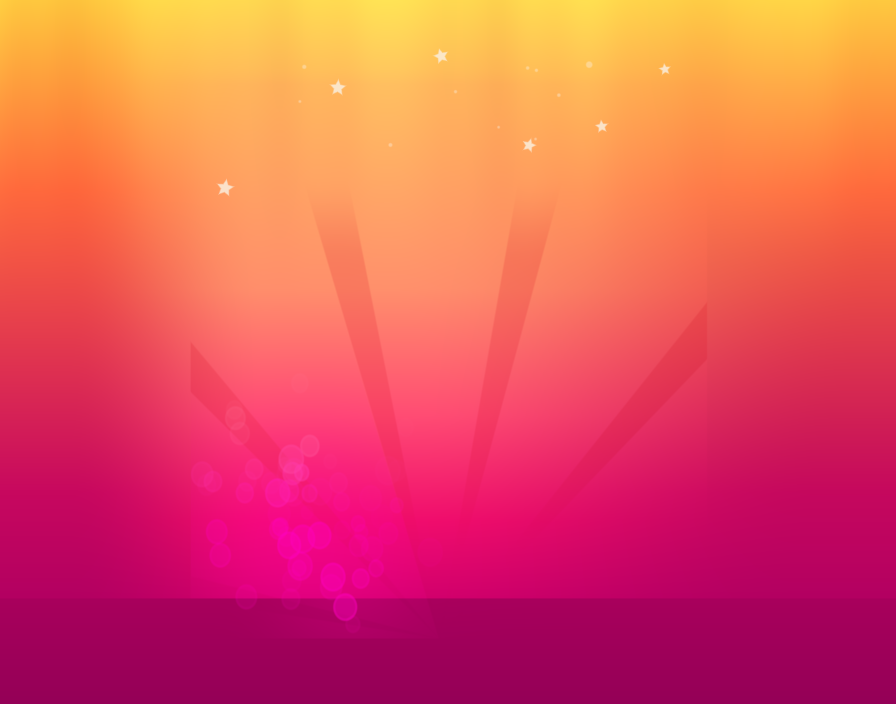
Give the GLSL for this background, as a WebGL 1 fragment shader.

```glsl
precision highp float;
uniform vec2 u_resolution;

#define FLOOR_Y 0.15
#define BEAM_APEX vec2(0.624, 0.093)
#define BEAM_LEFT 0.271
#define BEAM_RIGHT 1.005
#define BEAM_TINT vec3(0.975, 0.84, 0.88)
#define GLOW_CENTER vec2(0.44, 0.22)
#define GLOW_STRENGTH 0.42
#define BOKEH_COUNT 60
#define STAR_COUNT 6
#define DUST_COUNT 10

const float PI = 3.14159;
const vec3 MAGENTA = vec3(1.0, 0.0, 0.64);
const vec3 ORCHID = vec3(1.0, 0.0, 0.76);
const vec3 ROSE = vec3(1.0, 0.46, 0.6);
const vec3 CREAM = vec3(0.98, 0.93, 0.86);

float hash(float n) {
  return fract(sin(n * 127.1) * 43758.5);
}

float gradientNoise(float x) {
  float i = floor(x), f = x - i;
  float a = (hash(i) * 2.0 - 1.0) * f;
  float b = (hash(i + 1.0) * 2.0 - 1.0) * (f - 1.0);
  return mix(a, b, f * f * f * (f * (f * 6.0 - 15.0) + 10.0));
}

float linearStep(float a, float b, float x) {
  return clamp((x - a) / (b - a), 0.0, 1.0);
}

// Smooth coverage of a signed distance
float fill(float d, float soft) {
  return 1.0 - smoothstep(-soft, soft, d);
}

vec3 sideGradient(float y) {
  vec3 c = mix(vec3(0.7, 0.0, 0.38), vec3(0.78, 0.03, 0.37), linearStep(FLOOR_Y, 0.3, y));
  c = mix(c, vec3(1.0, 0.42, 0.24), linearStep(0.3, 0.73, y));
  return mix(c, vec3(1.0, 0.8, 0.25), linearStep(0.73, 1.0, y));
}

vec3 centerGradient(float y) {
  vec3 c = mix(vec3(0.82, 0.0, 0.42), vec3(0.94, 0.05, 0.42), linearStep(FLOOR_Y, 0.26, y));
  c = mix(c, vec3(1.0, 0.3, 0.45), linearStep(0.26, 0.41, y));
  c = mix(c, vec3(1.0, 0.56, 0.42), linearStep(0.41, 0.59, y));
  c = mix(c, vec3(1.0, 0.73, 0.36), linearStep(0.59, 0.9, y));
  return mix(c, vec3(1.0, 0.86, 0.32), linearStep(0.88, 1.0, y));
}

// Dark wedges fanning out from the apex
float wedges(float angle, float soft) {
  float cover = 0.0;
  for (int i = -3; i < 2; i++) {
    float k = float(i) + 0.5;
    float center = 0.456 * k + 0.014 * k * k * k - 0.012;
    cover = max(cover, fill(abs(angle - center) - 0.046, soft));
  }
  return cover;
}

float starDistance(vec2 q, float radius) {
  float a = abs(mod(atan(q.x, q.y) + PI / 5.0, PI * 0.4) - PI / 5.0);
  vec2 v = length(q) * vec2(cos(a), sin(a));
  return dot(v - vec2(radius, 0.0), normalize(vec2(0.294, 0.595)));
}

void main() {
  vec2 p = gl_FragCoord.xy / u_resolution.y;
  p.x *= 1.2736 * u_resolution.y / u_resolution.x;
  float px = 1.0 / u_resolution.y;

  // Sky with a broad central light and vertical curtains
  float light = smoothstep(0.1, 0.38, p.x);
  light *= 1.0 - smoothstep(0.58, mix(1.08, 1.36, p.y), p.x);
  vec3 col = mix(sideGradient(p.y), centerGradient(p.y), light);
  float curtain = 0.03 * cos(2.0 * PI * (p.x - 0.241) / 0.296) + 0.07 * gradientNoise(p.x * 13.0);
  col += vec3(0.2, 1.0, 0.4) * curtain * smoothstep(0.5, 0.95, p.y);

  // Beam shadows, bounded by the light box
  vec2 ray = p - BEAM_APEX;
  float angle = atan(ray.x, ray.y);
  float soft = 1.2 * px / max(length(ray), px);
  float inLeft = smoothstep(-px, px, p.x - BEAM_LEFT);
  float inBox = inLeft * smoothstep(-px, px, BEAM_RIGHT - p.x);
  float wedge = wedges(angle, soft) * inBox;
  float fade = smoothstep(0.2, 0.4, p.y) * (1.0 - smoothstep(0.62, 0.75, p.y));
  col *= mix(vec3(1.0), BEAM_TINT, wedge * fade);
  col *= 1.0 - 0.02 * smoothstep(-px, px, p.x - BEAM_RIGHT) * fade;

  // Floor
  float onFloor = fill(p.y - FLOOR_Y, px);
  vec3 ground = mix(vec3(0.58, 0.0, 0.34), vec3(0.66, 0.0, 0.36), linearStep(0.0, FLOOR_Y, p.y));
  col = mix(col, ground, onFloor);

  // Magenta glow on the left of the fan
  float leftFan = mix(0.2, 1.0, fill(angle + 0.291, soft)) * smoothstep(-px, px, ray.y);
  vec2 g = (p - GLOW_CENTER) / vec2(0.16, 0.16);
  float glow = GLOW_STRENGTH * exp(-dot(g, g)) * leftFan * inLeft * (1.0 - 0.35 * wedge);
  col = mix(col, MAGENTA, glow * mix(1.0, 0.75 * smoothstep(0.3, 0.55, p.x), onFloor));

  // Bokeh discs with faint rims
  for (int i = 0; i < BOKEH_COUNT; i++) {
    float n = float(i) + 1.0;
    vec2 spread = vec2(hash(n) + hash(n + 61.3), hash(n + 17.7) + hash(n + 83.1)) - 1.0;
    vec2 c = vec2(0.44, 0.29) + spread * vec2(0.19, 0.18);
    float radius = mix(0.01, 0.021, hash(n + 31.9));
    float d = length((p - c) * vec2(1.15, 1.0)) - radius;
    float disc = fill(d, 1.2 * px) * (0.7 + 0.3 * smoothstep(-0.005, -0.002, d));
    float strength = hash(n + 7.3);
    float alpha = mix(0.08, 0.6, strength * strength);
    alpha *= 1.0 - 0.7 * smoothstep(0.46, 0.6, c.x);
    alpha *= 1.0 - 0.45 * smoothstep(0.28, 0.42, c.y);
    col = mix(col, mix(ORCHID, ROSE, smoothstep(0.24, 0.42, c.y)), disc * alpha);
  }

  // Stars along a damped wave
  for (int i = 0; i < STAR_COUNT; i++) {
    float n = float(i);
    vec2 c = vec2(0.32 + 0.125 * n + 0.06 * sin(0.628 * n),
                  0.848 - 0.115 * exp(-0.15 * n) * cos(1.85 * n));
    float tilt = 0.3 * sin(2.3 * n + 0.6);
    vec2 q = mat2(cos(tilt), sin(tilt), -sin(tilt), cos(tilt)) * (p - c);
    float radius = 0.0122 - 0.0008 * n;
    col = mix(col, CREAM, 0.85 * fill(starDistance(q, radius), px));
  }

  // Dust
  for (int i = 0; i < DUST_COUNT; i++) {
    float n = float(i) + 40.0;
    vec2 c = vec2(mix(0.32, 0.96, hash(n)), mix(0.75, 0.96, hash(n + 9.7)));
    float radius = mix(0.0018, 0.006, pow(hash(n + 3.1), 3.0));
    col = mix(col, CREAM, 0.42 * fill(length(p - c) - radius, px));
  }

  gl_FragColor = vec4(clamp(col, 0.0, 1.0), 1.0);
}
```
